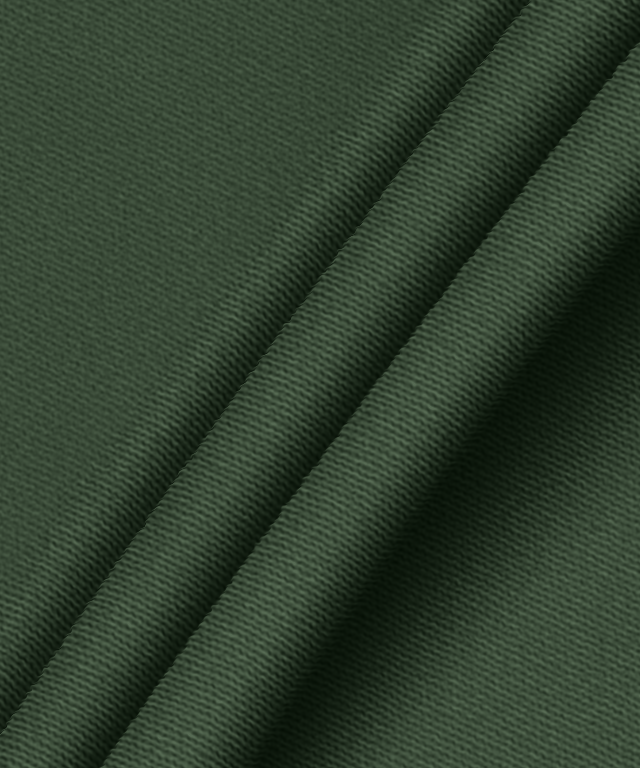
Reproduce this texture procedurally as a WebGL 1 fragment shader.

```glsl
precision highp float;
// Green knitted cloth gathered into three diagonal rolls beside a deep shadow.
// Curved crease lines split the cloth into layers, each with its own light
// profile; slanted rows of uneven stitches and gradient noise give the knit.

uniform vec2 u_resolution;

const vec3 DARK_GREEN = vec3(0.035, 0.075, 0.033);
const vec3 LIGHT_GREEN = vec3(0.28, 0.352, 0.27);

// Crease curves: x = a + b*y + c*y*y, in canvas heights.
const vec3 RIDGE = vec3(-0.155, 0.70, 0.03);
const vec3 CREASE_ONE = vec3(-0.028, 0.66, 0.058);
const vec3 CREASE_TWO = vec3(0.130, 0.69, 0.055);
const vec3 LOWER_EDGE = vec3(0.326, 0.60, 0.155);

const float CREASE_BLUR = 0.003;
const float EDGE_BLUR = 0.012;
const float ROW_COUNT = 96.0;
const float STITCH_COUNT = 80.0;
const float ROW_SLOPE = 0.50;
const float ROLL_BEND = 0.03;
const float FLAT_RELIEF = 0.17;
const float ROLL_RELIEF = 0.34;
const float FLOOR_RELIEF = 0.27;
const float FUZZ = 0.26;
const float TAU = 6.2831853;

vec2 hashGradient(vec2 cell) {
  vec2 h = vec2(dot(cell, vec2(127.1, 311.7)), dot(cell, vec2(269.5, 183.3)));
  return 2.0 * fract(sin(h) * 43758.55) - 1.0;
}

float gradientNoise(vec2 p) {
  vec2 i = floor(p);
  vec2 f = fract(p);
  vec2 w = f * f * f * (f * (f * 6.0 - 15.0) + 10.0);
  float a = dot(hashGradient(i), f);
  float b = dot(hashGradient(i + vec2(1.0, 0.0)), f - vec2(1.0, 0.0));
  float c = dot(hashGradient(i + vec2(0.0, 1.0)), f - vec2(0.0, 1.0));
  float d = dot(hashGradient(i + vec2(1.0, 1.0)), f - vec2(1.0, 1.0));
  return mix(mix(a, b, w.x), mix(c, d, w.x), w.y);
}

float curveX(vec3 curve, float y) {
  return curve.x + y * (curve.y + y * curve.z);
}

// Light across a roll: s runs from its upper crease (0) to its lower one (1).
float rollLight(float s, float rim, float crest, float valley, float fallStart) {
  float light = mix(rim, crest, smoothstep(0.0, 0.32, s));
  return mix(light, valley, smoothstep(fallStart, 1.03, s));
}

// Relief of slanted rows broken into uneven stitches, about -1 to 1.
float knit(vec2 p, float bend) {
  float wobble = 0.25 * gradientNoise(p * 60.0) + 0.4 * gradientNoise(p * 12.0);
  float row = (p.y + ROW_SLOPE * p.x + bend) * ROW_COUNT + wobble;
  float along = (p.x - ROW_SLOPE * p.y) * STITCH_COUNT;
  float thread = cos(TAU * row + 0.35 * sin(TAU * along));
  float loops = sin(TAU * (along + 0.5 * row)) * (0.5 - 0.5 * thread);
  float uneven = gradientNoise(vec2(along * 0.9, row * 1.6));
  return 0.72 * thread * (1.0 + 0.9 * uneven) + 0.3 * loops + 0.5 * uneven;
}

void main() {
  vec2 p = gl_FragCoord.xy / u_resolution.y;

  // Crease positions on this scanline
  float ridge = curveX(RIDGE, p.y);
  float creaseOne = curveX(CREASE_ONE, p.y);
  float creaseTwo = curveX(CREASE_TWO, p.y);
  float lowerEdge = curveX(LOWER_EDGE, p.y);

  // Position across each roll
  float s1 = (p.x - ridge) / (creaseOne - ridge);
  float s2 = (p.x - creaseOne) / (creaseTwo - creaseOne);
  float s3 = (p.x - creaseTwo) / (lowerEdge - creaseTwo);

  // Coverage of each layer over the one before, with a fuzzy outline
  float lint = 0.006 * gradientNoise(p * 110.0);
  float onRoll1 = smoothstep(-0.25, 0.25, s1);
  float onRoll2 = smoothstep(-CREASE_BLUR, CREASE_BLUR, p.x - creaseOne + lint);
  float onRoll3 = smoothstep(-CREASE_BLUR, CREASE_BLUR, p.x - creaseTwo + lint);
  float onFloor = smoothstep(-EDGE_BLUR, EDGE_BLUR, p.x - lowerEdge + lint);

  // Broad light and shadow
  float light = 0.78 - 0.10 * smoothstep(0.25, 0.6, p.x);
  light = mix(light, rollLight(s1, 0.74, 0.83, 0.17, 0.25), onRoll1);
  light = mix(light, rollLight(s2, 0.66, 0.85, 0.07, 0.42), onRoll2);
  light = mix(light, rollLight(s3, 0.70, 0.88, 0.13, 0.50), onRoll3);
  float shadowWidth = 0.20 + 0.27 * p.y;
  float recovery = smoothstep(0.0, shadowWidth, p.x - lowerEdge);
  light = mix(light, 0.02 + 0.82 * recovery, onFloor);

  // Rows bend over the rolls and the knit stands out there
  float bend = onRoll1 * (s1 - 0.3) * (s1 - 0.3);
  bend = mix(bend, (s2 - 0.4) * (s2 - 0.4), onRoll2);
  bend = mix(bend, (s3 - 0.4) * (s3 - 0.4), onRoll3);
  bend *= ROLL_BEND * (1.0 - onFloor);
  float relief = mix(FLAT_RELIEF, ROLL_RELIEF, onRoll1);
  relief = mix(relief, FLOOR_RELIEF, onFloor);
  relief *= 0.25 + 0.75 * smoothstep(0.0, 0.5, light);

  // Stitches, fuzz and faint mottling
  float fuzz = gradientNoise(p * 200.0) + 0.5 * gradientNoise(p * 95.0);
  float mottle = gradientNoise(p * 7.0);
  light += relief * knit(p, bend);
  light += FUZZ * (0.3 + 0.7 * smoothstep(0.0, 0.6, light)) * fuzz;
  light += 0.05 * light * mottle;

  vec3 color = mix(DARK_GREEN, LIGHT_GREEN, clamp(light, -0.12, 1.25));
  gl_FragColor = vec4(color, 1.0);
}
```
